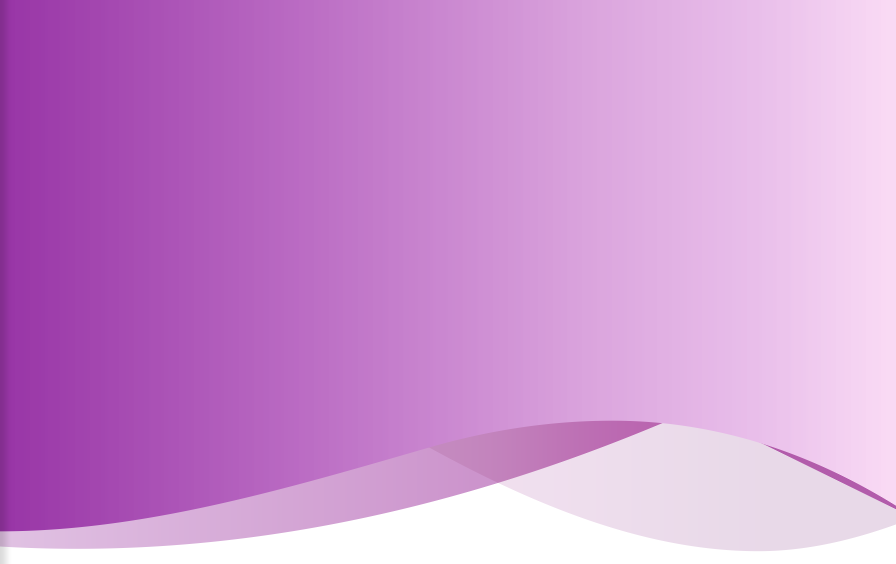
Reproduce this background procedurally as a Shadertoy shader.

```glsl
// A violet-to-pink panel with fine vertical bands over a white base, closed by waves.
// Each wave edge is a height over x, joined from cubic Hermite spans; layers are
// painted from back to front with antialiased edges.

const vec3 PAPER        = vec3(1.0);
const vec3 VIOLET       = vec3(0.595, 0.205, 0.650);
const vec3 ORCHID       = vec3(0.730, 0.420, 0.765);
const vec3 LILAC        = vec3(0.860, 0.650, 0.870);
const vec3 ROSE         = vec3(0.915, 0.750, 0.920);
const vec3 BLUSH        = vec3(0.980, 0.860, 0.960);
const vec3 RIBBON_LEFT  = vec3(0.880, 0.760, 0.890);
const vec3 RIBBON_RIGHT = vec3(0.800, 0.580, 0.800);
const vec3 LOBE_LEFT    = vec3(0.940, 0.875, 0.935);
const vec3 LOBE_RIGHT   = vec3(0.910, 0.850, 0.910);
const vec3 FOLD_LEFT    = vec3(0.770, 0.540, 0.750);
const vec3 FOLD_RIGHT   = vec3(0.730, 0.400, 0.690);
const vec3 SLIVER       = vec3(0.700, 0.360, 0.670);

const float BAND_COUNT   = 60.0;   // vertical bands across the panel
const float BAND_MIX     = 0.5;    // 0 smooth gradient, 1 hard bands
const float SHADE_WIDTH  = 0.014;  // dark rim on the left side
const float SHADE_AMOUNT = 0.14;

const float FOLD_X    = 0.479;     // where the lobe leaves the panel edge
const float CREST_X   = 0.6836;    // top of the panel edge
const float RIBBON_X  = 0.7396;    // tip of the ribbon
const float SLIVER_X  = 0.8438;    // tip of the sliver
const float TROUGH_X  = 0.8464;    // lowest part of the lobe

// Cubic from start to end, each given as (x, height, slope).
float hermite(float x, vec3 start, vec3 end) {
    float width = end.x - start.x;
    float t = clamp((x - start.x) / width, 0.0, 1.0);
    float s = 1.0 - t;
    float ease = t * t * (3.0 - 2.0 * t);
    return mix(start.y, end.y, ease)
         + width * t * s * (s * start.z - t * end.z);
}

float panelEdge(float x) {
    vec3 left  = vec3(0.0, 0.0579, 0.0);
    vec3 fold  = vec3(FOLD_X, 0.2066, 0.46);
    vec3 crest = vec3(CREST_X, 0.2541, 0.0);
    vec3 right = vec3(1.0, 0.1033, -0.984);
    if (x < FOLD_X) return hermite(x, left, fold);
    if (x < CREST_X) return hermite(x, fold, crest);
    return hermite(x, crest, right);
}

float ribbonEdge(float x) {
    return hermite(x, vec3(0.0, 0.031, -0.095), vec3(RIBBON_X, 0.25, 0.666));
}

float lobeEdge(float x) {
    vec3 fold   = vec3(FOLD_X, 0.2066, -0.873);
    vec3 trough = vec3(TROUGH_X, 0.0227, 0.0);
    vec3 right  = vec3(1.0, 0.0702, 0.571);
    return x < TROUGH_X ? hermite(x, fold, trough) : hermite(x, trough, right);
}

float sliverEdge(float x) {
    return mix(0.219, 0.0971, (x - SLIVER_X) / (1.0 - SLIVER_X));
}

// Coverage of the area above an edge, softened over about one pixel.
float above(float y, float edge) {
    return clamp((y - edge) * iResolution.y + 0.5, 0.0, 1.0);
}

vec3 panelColor(float x) {
    float band = (floor(x * BAND_COUNT) + 0.5) / BAND_COUNT;
    float u = mix(x, band, BAND_MIX);
    vec3 color = mix(VIOLET, ORCHID, clamp(u / 0.333, 0.0, 1.0));
    color = mix(color, LILAC, clamp((u - 0.333) / 0.334, 0.0, 1.0));
    color = mix(color, ROSE, clamp((u - 0.667) / 0.183, 0.0, 1.0));
    return mix(color, BLUSH, clamp((u - 0.85) / 0.15, 0.0, 1.0));
}

void mainImage(out vec4 fragColor, in vec2 fragCoord) {
    vec2 p = fragCoord / iResolution.xy;

    float lobe   = above(p.y, lobeEdge(p.x));
    float ribbon = above(p.y, ribbonEdge(p.x));

    vec3 lobeColor   = mix(LOBE_LEFT, LOBE_RIGHT, smoothstep(0.55, 0.9, p.x));
    vec3 ribbonColor = mix(RIBBON_LEFT, RIBBON_RIGHT, clamp(p.x / 0.53, 0.0, 1.0));
    vec3 foldColor   = mix(FOLD_LEFT, FOLD_RIGHT, smoothstep(FOLD_X, RIBBON_X, p.x));

    // Translucent waves, darker where they overlap
    vec3 color = mix(PAPER, lobeColor, lobe);
    color = mix(color, mix(ribbonColor, foldColor, lobe), ribbon);

    // Sliver under the falling edge, then the main panel
    color = mix(color, SLIVER, above(p.y, sliverEdge(p.x)));
    color = mix(color, panelColor(p.x), above(p.y, panelEdge(p.x)));

    // Rim shade on the left
    color *= 1.0 - SHADE_AMOUNT * (1.0 - smoothstep(0.0, SHADE_WIDTH, p.x));

    fragColor = vec4(color, 1.0);
}
```
